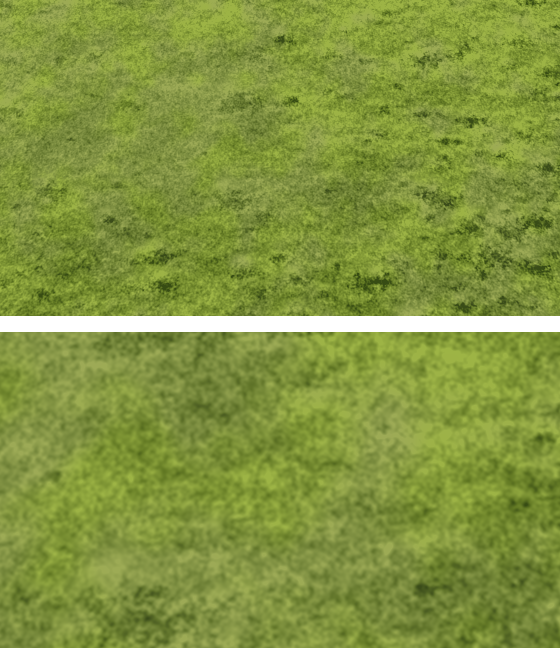
Top, the full canvas; bottom, a detail of the centre.
This texture is drawn by a WebGL 2 fragment shader. Its source:

```glsl
#version 300 es
precision highp float;

uniform vec2 u_resolution;
out vec4 outColor;

// Lush and dry ramps, from deep shade to sunlit blades
const vec3 LUSH_DEEP  = vec3(0.27, 0.355, 0.095);
const vec3 LUSH_SHADE = vec3(0.38, 0.47, 0.135);
const vec3 LUSH_MID   = vec3(0.47, 0.56, 0.19);
const vec3 LUSH_LIT   = vec3(0.56, 0.65, 0.24);
const vec3 DRY_DEEP   = vec3(0.28, 0.35, 0.125);
const vec3 DRY_SHADE  = vec3(0.38, 0.455, 0.17);
const vec3 DRY_MID    = vec3(0.47, 0.54, 0.24);
const vec3 DRY_LIT    = vec3(0.56, 0.62, 0.30);

const float BASE_TONE = 2.3;               // 0 = deep, 3 = lit
const float SLOPE_TONE = 0.95;             // brighter toward the top
const vec2  LIGHT = vec2(-0.35, 0.94);     // direction toward the sun
const float PATCH_FREQ = 4.5;
const float CLUMP_FREQ = 11.0;
const float BLADE_FREQ = 36.0;
const float GRAIN_FREQ = 78.0;
const float PATCH_GAIN = 1.2;
const float RELIEF_GAIN = 2.0;
const float BLADE_GAIN = 1.5;
const float GRAIN_GAIN = 2.0;
const float BIG_CELL = 0.14;
const float SMALL_CELL = 0.068;
const mat2  TWIST = mat2(0.8, 0.6, -0.6, 0.8);

vec2 hash2(vec2 cell) {
    uvec2 v = uvec2(ivec2(cell)) * 1664525u + 1013904223u;
    v.x += v.y * 1664525u;
    v.y += v.x * 1664525u;
    v ^= v >> 16u;
    v.x += v.y * 1664525u;
    v.y += v.x * 1664525u;
    v ^= v >> 16u;
    return vec2(v & 65535u) / 65535.0;
}

float gradientAt(vec2 cell, vec2 offset) {
    return dot(hash2(cell) * 2.0 - 1.0, offset);
}

float gradientNoise(vec2 p) {
    vec2 i = floor(p), f = p - i;
    vec2 w = f * f * f * (f * (f * 6.0 - 15.0) + 10.0);
    vec2 e = vec2(1.0, 0.0);
    float low  = mix(gradientAt(i, f), gradientAt(i + e.xy, f - e.xy), w.x);
    float high = mix(gradientAt(i + e.yx, f - e.yx), gradientAt(i + e.xx, f - e.xx), w.x);
    return mix(low, high, w.y);
}

// Octaves are rotated so that their lattices never line up
float fbm(vec2 p) {
    float sum = 0.0, amp = 1.0;
    for (int k = 0; k < 3; k++) {
        sum += amp * gradientNoise(p);
        p = TWIST * p * 2.03 + 17.3;
        amp *= 0.5;
    }
    return sum;
}

// Turf height: wide, low clumps
float turfHeight(vec2 p) {
    return fbm(p * CLUMP_FREQ * vec2(0.8, 1.2));
}

// Scattered tufts: x = change of tone, y = straw amount
vec2 tufts(vec2 p, float cellSize, float density, float ragged) {
    vec2 g = p / cellSize, home = floor(g), result = vec2(0.0);
    for (int y = -1; y <= 1; y++)
    for (int x = -1; x <= 1; x++) {
        vec2 cell = home + vec2(x, y);
        vec2 place = hash2(cell + 311.0);
        vec2 kind = hash2(cell + 733.0);
        float present = smoothstep(density, density - 0.12, kind.x);
        float radius = mix(0.2, 0.42, kind.y * kind.y);
        vec2 q = (g - cell - place) / (radius * vec2(1.25, 0.9));
        float crown = smoothstep(1.3, 0.3, length(q - LIGHT * 0.3) + ragged);
        float shadow = smoothstep(1.15, 0.1, length((q + LIGHT * 0.7) * vec2(0.85, 1.2)) + ragged);
        result.x += present * (0.8 * crown * (0.5 + dot(q, LIGHT)) - 2.3 * shadow * mix(0.5, 1.0, place.x));
        result.y += present * crown * smoothstep(0.65, 0.95, place.y);
    }
    return result;
}

vec3 ramp(float t, vec3 deep, vec3 shade, vec3 mid, vec3 lit) {
    vec3 c = mix(deep, shade, clamp(t, -0.5, 1.0));
    c = mix(c, mid, clamp(t - 1.0, 0.0, 1.0));
    return c + (lit - mid) * clamp(t - 2.0, 0.0, 1.6);
}

void main() {
    vec2 p = gl_FragCoord.xy / u_resolution.y;

    // Gentle perspective: detail shrinks toward the top
    vec2 ground = vec2((p.x - 0.89) * (1.0 + 0.3 * p.y), p.y * (1.0 + 0.2 * p.y)) + 5.0;

    // Broad patches and a worn, dry area
    float patches = fbm(TWIST * (ground * PATCH_FREQ * vec2(0.85, 1.2)));
    vec2 fromWorn = (p - vec2(0.45, 0.6)) * vec2(1.5, 2.3);
    float worn = exp(-dot(fromWorn, fromWorn));
    float corner = smoothstep(0.75, 0.1, length(p - vec2(1.65, 0.2)));
    float dry = smoothstep(0.0, 0.7, 0.05 + 0.5 * worn + 0.3 * corner + 1.0 * fbm(ground * 6.0 + 40.0));

    // Clump relief, blade texture and two crossed layers of grain
    float relief = turfHeight(ground - LIGHT * 0.02) - turfHeight(ground);
    float blades = gradientNoise(TWIST * ground * BLADE_FREQ);
    float grain = gradientNoise(ground * GRAIN_FREQ + 9.0)
                + 0.9 * gradientNoise(TWIST * ground * GRAIN_FREQ * 1.8);
    float rough = mix(1.0, 0.6, worn);

    // Tufts with ragged outlines, fewer on worn ground
    float ragged = 0.8 * blades + 0.45 * grain;
    float density = 0.62 - 0.3 * worn - 0.22 * p.y;
    vec2 tuft = tufts(ground, BIG_CELL, density, ragged)
              + 0.7 * tufts(ground + 2.7, SMALL_CELL, density - 0.08, ragged);

    float tone = BASE_TONE + SLOPE_TONE * (p.y - 0.45) + PATCH_GAIN * patches
               + rough * (RELIEF_GAIN * relief + BLADE_GAIN * blades + tuft.x)
               + mix(1.0, 0.8, worn) * GRAIN_GAIN * grain;
    dry = clamp(dry + 0.5 * tuft.y, 0.0, 1.0);

    vec3 lush = ramp(tone, LUSH_DEEP, LUSH_SHADE, LUSH_MID, LUSH_LIT);
    vec3 straw = ramp(tone, DRY_DEEP, DRY_SHADE, DRY_MID, DRY_LIT);
    outColor = vec4(mix(lush, straw, dry), 1.0);
}
```
